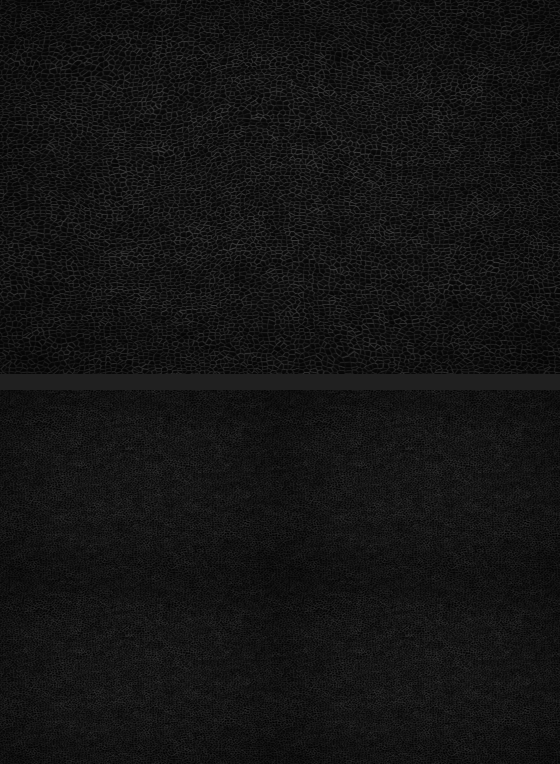
Top, the tile; bottom, the same tile 2 across and 2 down.
A Shadertoy shader for this texture:

```glsl
// Fine-grained black leather: dark, wide pebbles with thin uneven grey rims.
// Every border of a wrapping Voronoi grid gets its own strength and light;
// wrapping noise bends the grain and adds creases, the borders are dimmed.

const vec2 PEBBLES = vec2(106.0, 102.0);   // whole pebbles across the canvas
const vec2 LIGHT = vec2(-0.3, 0.95);       // direction the light comes from
const float TAU = 6.2831853;

vec2 hash22(vec2 p) {
    vec3 q = fract(vec3(p.xyx) * vec3(0.1031, 0.1030, 0.0973));
    q += dot(q, q.yzx + 33.33);
    return fract((q.xx + q.yz) * q.zy);
}

// Two channels of value noise that repeat over the unit square
vec2 wrapNoise(vec2 uv, vec2 period, float seed) {
    vec2 p = uv * period;
    vec2 cell = floor(p);
    vec2 f = fract(p);
    f = f * f * f * (f * (f * 6.0 - 15.0) + 10.0);
    vec2 a = hash22(mod(cell, period) + seed);
    vec2 b = hash22(mod(cell + vec2(1, 0), period) + seed);
    vec2 c = hash22(mod(cell + vec2(0, 1), period) + seed);
    vec2 d = hash22(mod(cell + vec2(1, 1), period) + seed);
    return mix(mix(a, b, f.x), mix(c, d, f.x), f.y);
}

vec2 pebbleHash(vec2 id) {
    return hash22(mod(id, PEBBLES) + 7.0);
}

// x: brightest rim at this point, y: slope toward the light, z: pebble tone
vec3 pebble(vec2 p) {
    vec2 home = floor(p), homeRnd = vec2(0.0), toHome = vec2(9.0);
    vec2 base = home;
    for (int j = -1; j <= 1; j++) {
        for (int i = -1; i <= 1; i++) {
            vec2 id = base + vec2(i, j);
            vec2 rnd = pebbleHash(id);
            vec2 offset = id + 0.08 + 0.84 * rnd - p;
            if (dot(offset, offset) < dot(toHome, toHome)) {
                home = id;
                homeRnd = rnd;
                toHome = offset;
            }
        }
    }
    float rim = 0.0;
    for (int j = -2; j <= 2; j++) {
        for (int i = -2; i <= 2; i++) {
            if (i == 0 && j == 0) continue;
            vec2 id = home + vec2(i, j);
            vec2 rnd = pebbleHash(id);
            vec2 offset = id + 0.08 + 0.84 * rnd - p;
            vec2 normal = normalize(offset - toHome);
            float gap = dot(0.5 * (offset + toHome), normal);
            // Both pebbles agree on the strength of the border they share
            float strength = 0.35 + 0.9 * fract(7.0 * (rnd.x + homeRnd.x));
            strength *= 0.65 + 0.35 * abs(normal.y) + 0.22 * dot(normal, LIGHT);
            rim = max(rim, strength * (1.0 - smoothstep(0.0, 0.24, gap)));
        }
    }
    return vec3(rim, -dot(toHome, LIGHT), homeRnd.y);
}

float leather(vec2 uv) {
    // Bend the grain so that its size and direction drift
    vec2 bend = 0.036 * (wrapNoise(uv, vec2(4, 3), 11.0) - 0.5)
              + 0.014 * (wrapNoise(uv, vec2(10, 9), 31.0) - 0.5)
              + 0.004 * (wrapNoise(uv, vec2(30, 28), 53.0) - 0.5);
    vec2 grain = uv + bend * vec2(0.7, 1.3);
    vec3 cell = pebble(grain * PEBBLES);

    // Level streaks of sheen and a few long creases
    vec2 sheen = wrapNoise(grain, vec2(28, 52), 71.0);
    float ridge = wrapNoise(uv + bend * 2.0, vec2(3, 11), 97.0).x;
    float crease = 1.0 - smoothstep(0.0, 0.03, abs(ridge - 0.5));
    float rim = cell.x * (0.72 + 0.5 * sheen.x + 0.2 * crease);

    // Domed pebble tops, each with its own tone
    float body = 0.021 + 0.018 * cell.z + 0.03 * cell.y + 0.012 * sheen.y;
    return max(body, 0.008) + 0.165 * rim;
}

void mainImage(out vec4 fragColor, in vec2 fragCoord) {
    // Average four samples per pixel for smooth rims
    float shade = 0.0;
    for (int j = 0; j < 2; j++) {
        for (int i = 0; i < 2; i++) {
            vec2 jitter = (vec2(i, j) - 0.5) * 0.5;
            shade += 0.25 * leather((fragCoord + jitter) / iResolution.xy);
        }
    }

    // Broad light in the middle, level where the borders meet
    vec2 uv = fragCoord / iResolution.xy;
    vec2 border = 0.5 + 0.5 * cos(TAU * uv);
    vec2 light = 1.0 - border * border * border;
    shade *= mix(0.66, 1.04, 0.5 * (light.x + light.y));

    fragColor = vec4(vec3(shade), 1.0);
}
```
